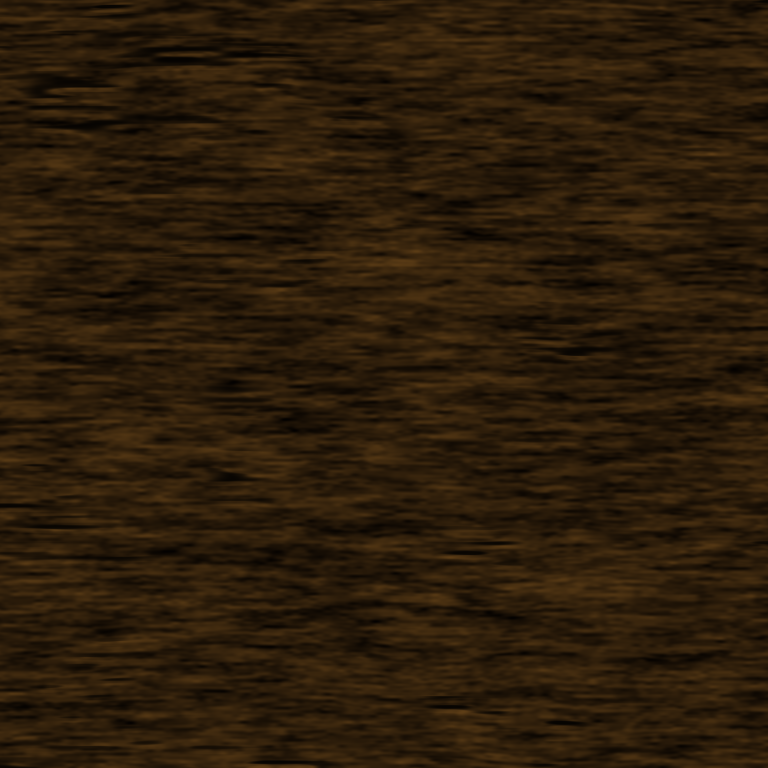
A Shadertoy shader for this texture:

```glsl
const vec3 MEAN_BROWN = vec3(0.177, 0.114, 0.040);
const vec3 TONE_SLOPE = vec3(0.265, 0.178, 0.066);
const vec3 CRACK_BLACK = vec3(0.012, 0.007, 0.003);

// Grain cells per canvas: along x, across y
const vec2 PATCH_CELLS = vec2(5.0, 11.0);
const vec2 BAND_CELLS = vec2(9.0, 62.0);
const vec2 STREAK_CELLS = vec2(17.0, 135.0);
const vec2 FIBRE_CELLS = vec2(32.0, 225.0);
const vec2 SPECK_CELLS = vec2(95.0, 256.0);
const vec2 CRACK_CELLS = vec2(14.0, 150.0);
const vec2 CLUSTER_CELLS = vec2(8.0, 14.0);

const float DRIFT = 0.007;
const float CRACK_START = 0.66;
const float CRACK_FULL = 0.92;
const float CRACK_GLOW = 0.30;
const float GLOW_OFFSET = 0.006;

float hash(vec2 p) {
    return fract(sin(dot(p, vec2(127.1, 311.7))) * 43758.5453);
}

// Smooth noise along one row, shifted so rows do not line up
float rowNoise(float x, float row, float seed) {
    x += 7.0 * hash(vec2(row, seed + 0.5));
    float cell = floor(x);
    float t = smoothstep(0.0, 1.0, x - cell);
    float key = row + seed * 17.3;
    return mix(hash(vec2(cell, key)), hash(vec2(cell + 1.0, key)), t);
}

float grainNoise(vec2 p, float seed) {
    float row = floor(p.y);
    float t = smoothstep(0.0, 1.0, p.y - row);
    return mix(rowNoise(p.x, row, seed), rowNoise(p.x, row + 1.0, seed), t);
}

float centred(vec2 p, float seed) {
    return grainNoise(p, seed) - 0.5;
}

float grainTone(vec2 uv) {
    return 0.17 * centred(uv * PATCH_CELLS, 1.0)
         + 0.27 * centred(uv * BAND_CELLS, 2.0)
         + 0.50 * centred(uv * STREAK_CELLS, 3.0)
         + 0.54 * centred(uv * FIBRE_CELLS, 4.0)
         + 0.31 * centred(uv * SPECK_CELLS, 5.0);
}

// Thin dark splits, gathered in loose clusters
float crackMask(vec2 uv) {
    float split = smoothstep(CRACK_START, CRACK_FULL, grainNoise(uv * CRACK_CELLS, 6.0));
    float cluster = smoothstep(0.52, 0.85, grainNoise(uv * CLUSTER_CELLS, 7.0));
    return split * cluster;
}

void mainImage(out vec4 fragColor, in vec2 fragCoord) {
    vec2 uv = fragCoord / iResolution.xy;

    // Gentle tilt and waviness of the fibres
    uv.y += DRIFT * centred(uv * vec2(6.0, 8.0), 8.0);
    uv.y += 0.35 * DRIFT * centred(uv * vec2(18.0, 25.0), 9.0);

    float crack = crackMask(uv);
    float glow = crackMask(uv + vec2(0.0, GLOW_OFFSET));

    float tone = grainTone(uv) + CRACK_GLOW * glow;
    vec3 wood = max(MEAN_BROWN + TONE_SLOPE * tone, CRACK_BLACK);
    fragColor = vec4(mix(wood, CRACK_BLACK, 0.9 * crack), 1.0);
}
```
